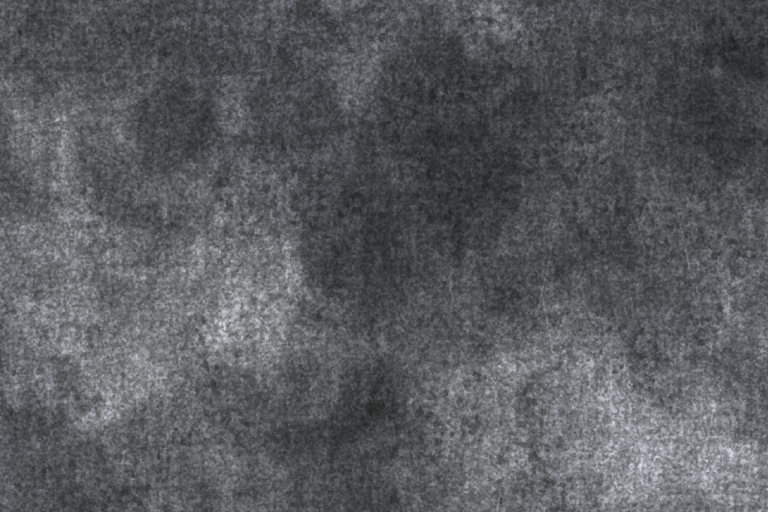
Reproduce this texture procedurally as a Shadertoy shader.

```glsl
// Weathered dark concrete: broad light and dark stains, mottled clouds,
// fine grain, clustered pits and faint scratches. All layers use smooth
// cellular noise, are summed as log exposure and tinted a cool grey.

const vec3 SLATE = vec3(0.350, 0.359, 0.370);
const vec3 WARM_CAST = vec3(0.010, 0.002, -0.008);
const int SCRATCHES = 26;

vec3 hash3(vec2 cell) {
    vec3 q = fract(cell.xyx * vec3(0.1031, 0.1030, 0.0973));
    q += dot(q, q.yxz + 33.33);
    return fract((q.xxy + q.yzz) * q.zyx);
}

// Random cell values blended by distance to jittered centres, about -0.5..0.5
float cells(vec2 p) {
    vec2 base = floor(p);
    vec2 local = p - base;
    float total = 0.0;
    float weights = 0.0;
    for (int y = -1; y <= 1; y++) {
        for (int x = -1; x <= 1; x++) {
            vec2 offset = vec2(x, y);
            vec3 rnd = hash3(base + offset + 57.0);
            vec2 d = offset + rnd.xy - local;
            float w = exp(-5.0 * dot(d, d));
            total += w * rnd.z;
            weights += w;
        }
    }
    return total / weights - 0.5;
}

// Layered cells, rotated between octaves
float clouds(vec2 p, int octaves, float gain) {
    float sum = 0.0;
    float amp = 1.0;
    for (int i = 0; i < octaves; i++) {
        sum += amp * cells(p);
        p = mat2(1.6, 1.2, -1.2, 1.6) * p + 17.3;
        amp *= gain;
    }
    return sum;
}

float stain(vec2 p, vec2 centre, float radius) {
    vec2 d = (p - centre) / radius;
    return exp(-dot(d, d));
}

// Broad light and dark areas
float stains(vec2 p) {
    float light = 0.36 * stain(p, vec2(0.42, 0.42), 0.24)
                + 0.40 * stain(p, vec2(1.33, 0.18), 0.25)
                + 0.22 * stain(p, vec2(0.95, 0.18), 0.20)
                + 0.16 * stain(p, vec2(0.08, 0.45), 0.28);
    float dark = 0.27 * stain(p, vec2(0.82, 0.64), 0.36)
               + 0.36 * stain(p, vec2(1.36, 0.76), 0.18)
               + 0.26 * stain(p, vec2(0.18, 0.83), 0.18)
               + 0.22 * stain(p, vec2(0.66, 0.14), 0.20);
    return light - dark;
}

// Fine grain with short vertical and horizontal fibres
float grain(vec2 p) {
    float speckle = 0.43 * cells(p * 215.0) + 0.22 * cells(p * 118.0 + 9.0)
                  + 0.22 * cells(p * 310.0 + 31.0);
    float fibres = 0.17 * cells(p * vec2(120.0, 11.0))
                 + 0.12 * cells(p * vec2(9.0, 135.0) + 5.0);
    return speckle + fibres;
}

// Small dark holes, gathered where the cluster noise is high
float pits(vec2 p) {
    float cluster = smoothstep(0.0, 0.35, clouds(p * 8.0 + 41.0, 4, 0.65));
    float holes = smoothstep(0.08, 0.28, cells(p * vec2(105.0, 90.0) + 3.0));
    return cluster * holes;
}

// One thin, slightly bowed line that fades towards both ends
float scratch(vec2 p, vec2 centre, float angle, float halfLength, float width) {
    vec2 d = p - centre;
    vec2 along = vec2(sin(angle), cos(angle));
    float t = dot(d, along) / halfLength;
    float side = d.x * along.y - d.y * along.x + 0.006 * t * t;
    float fade = 1.0 - smoothstep(0.3, 1.0, abs(t));
    return fade * (1.0 - smoothstep(0.3 * width, width, abs(side)));
}

float scratches(vec2 p, float aspect) {
    float sum = 0.0;
    for (int i = 0; i < SCRATCHES; i++) {
        vec3 place = hash3(vec2(float(i), 3.0));
        vec3 form = hash3(vec2(float(i), 71.0));
        float angle = (form.x - 0.5) * 0.7 + (form.z > 0.8 ? 1.5 : 0.0);
        sum += (place.z - 0.25) * scratch(p, place.xy * vec2(aspect, 1.0),
            angle, mix(0.04, 0.16, form.y), 0.0026);
    }
    return sum;
}

void mainImage(out vec4 fragColor, in vec2 fragCoord) {
    vec2 p = fragCoord / iResolution.y;
    float aspect = iResolution.x / iResolution.y;

    // Bend the stain outlines so they look brushed and uneven
    vec2 bend = vec2(clouds(p * 5.0, 3, 0.6), clouds(p * 5.0 + 23.0, 3, 0.6));
    float mottling = clouds(p * vec2(5.2, 4.6) + 0.5 * bend + 11.0, 5, 0.66);

    float exposure = 0.95 * stains(p + 0.12 * bend) + 0.48 * mottling + grain(p)
                   - 0.24 * pits(p) + 0.24 * scratches(p, aspect);

    vec3 color = SLATE * exp(exposure) + WARM_CAST * cells(p * 2.5 + 7.0);
    fragColor = vec4(clamp(color, 0.0, 1.0), 1.0);
}
```
